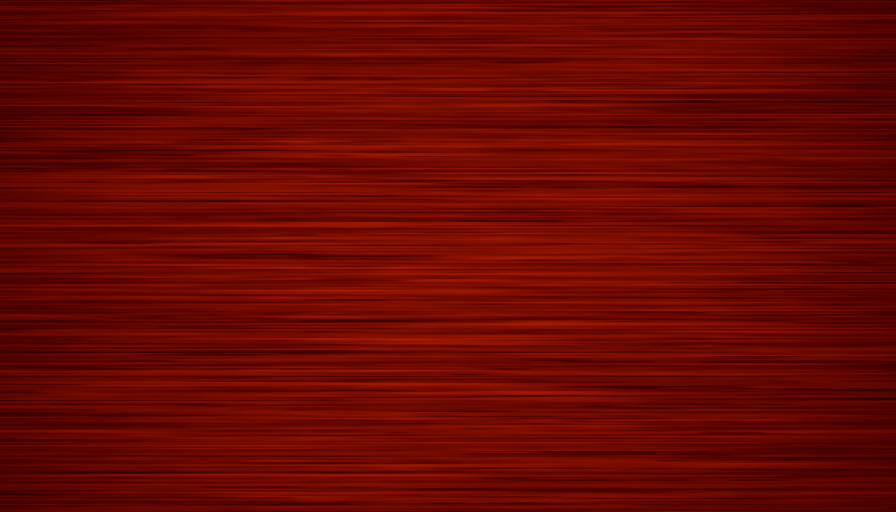
This texture is drawn by a Shadertoy shader. Its source:

```glsl
// Dark red brushed metal: crisp horizontal hairlines under a soft vignette.
#define FINE_ROWS 340.0     // finest streaks per canvas height
#define STREAK_CELLS 3.0    // streak segments per canvas width
#define LAYERS 5
#define CONTRAST 0.66       // strength of the finest layer
#define LAYER_FADE 0.61     // strength ratio of each coarser layer
#define SCRATCH_DEPTH 0.32  // darkness of the sparse scratches
#define BREAKUP 0.27        // share of short variation along a streak
#define CENTER_RED 0.464
#define SIDE_FALLOFF 0.13
#define TOP_FALLOFF 0.05
#define SUBSAMPLES 4

float hash(vec2 p) {
    vec3 q = fract(vec3(p.xyx) * 0.1031);
    q += dot(q, q.yzx + 33.33);
    return fract((q.x + q.y) * q.z);
}

// Smooth noise along x, independent for every row.
float lineNoise(float x, float row, float seed) {
    float cell = floor(x);
    float t = smoothstep(0.0, 1.0, x - cell);
    vec2 key = vec2(cell + seed * 61.0, row);
    return mix(hash(key), hash(key + vec2(1.0, 0.0)), t);
}

// Long streak with finer breakup; each row has its own offset and length.
float rowStreak(float x, float row, float seed) {
    float shift = 40.0 * hash(vec2(row, seed + 7.0));
    float stretch = mix(0.5, 2.0, hash(vec2(row, seed + 19.0)));
    float along = x * stretch + shift;
    float fine = lineNoise(along * 4.7, row, seed + 23.0);
    return mix(lineNoise(along, row, seed), fine, BREAKUP);
}

// Rows with steep borders keep the streaks crisp.
float streakNoise(vec2 p, float seed) {
    float row = floor(p.y);
    float t = smoothstep(0.25, 0.75, p.y - row);
    return mix(rowStreak(p.x, row, seed), rowStreak(p.x, row + 1.0, seed), t);
}

// Sum of streak layers, from hairlines to bands, plus sparse dark scratches.
float brushedGrain(vec2 uv) {
    float x = uv.x * STREAK_CELLS;
    float grain = 0.0;
    float rows = FINE_ROWS;
    float weight = CONTRAST;
    for (int i = 0; i < LAYERS; i++) {
        grain += weight * (streakNoise(vec2(x, uv.y * rows), float(i) + 1.0) - 0.5);
        rows *= 0.61;
        weight *= LAYER_FADE;
    }
    float scratch = smoothstep(0.70, 0.90, streakNoise(vec2(x, uv.y * 290.0), 11.0));
    return grain - SCRATCH_DEPTH * (scratch - 0.08);
}

// Red level to colour: green warms only the brighter streaks.
vec3 metalColor(float red) {
    float green = 0.36 * pow(max(red - 0.26, 0.0), 1.3);
    return vec3(red, green, 0.0);
}

void mainImage(out vec4 fragColor, in vec2 fragCoord) {
    vec2 uv = fragCoord / iResolution.xy;

    // Light pools in the middle and fades mostly toward the sides
    vec2 fromCenter = 2.0 * uv - 1.0;
    float light = CENTER_RED - dot(vec2(SIDE_FALLOFF, TOP_FALLOFF), fromCenter * fromCenter);

    // Average across the pixel height to smooth the row borders
    float grain = 0.0;
    for (int i = 0; i < SUBSAMPLES; i++) {
        float dy = (float(i) + 0.5) / float(SUBSAMPLES) - 0.5;
        grain += brushedGrain(uv + vec2(0.0, dy / iResolution.y));
    }
    grain /= float(SUBSAMPLES);

    float red = light * (1.0 + grain);
    fragColor = vec4(metalColor(clamp(red, 0.0, 1.0)), 1.0);
}
```
